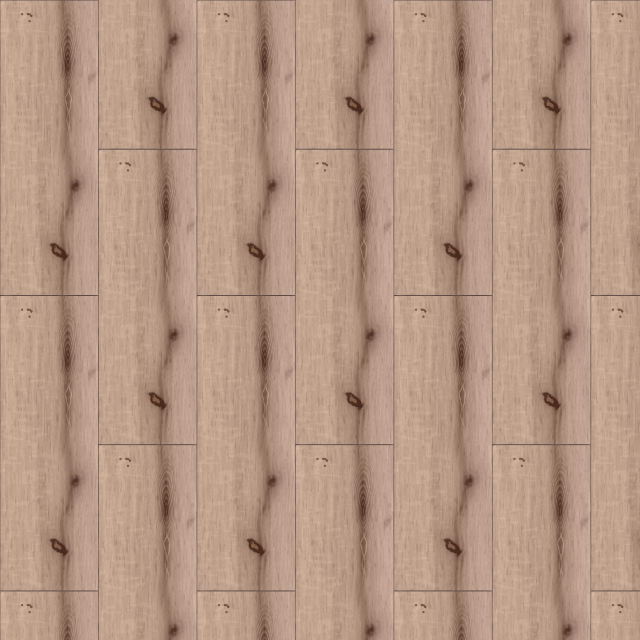
This texture is drawn by a WebGL 2 fragment shader. Its source:

```glsl
#version 300 es
precision highp float;
// Oak plank floor: half-staggered columns of one knotty board with a dark heart streak.
uniform vec2 u_resolution;
out vec4 fragColor;

const vec2 PLANKS = vec2(6.5, 2.166);     // boards across and down
const float ASPECT = 3.0;                 // board length over width
const float STAGGER = 0.505;              // shift of odd columns, in board lengths
const float JOINT_HALF = 0.0007;          // half joint width, in canvas units
const vec3 PALE_OAK = vec3(0.785, 0.665, 0.583);
const vec3 STAIN = vec3(1.0, 1.0, 0.94);  // colour removed per unit of darkness
const vec3 JOINT = vec3(0.33, 0.27, 0.25);
const vec3 KNOT_BROWN = vec3(0.50, 0.35, 0.26);
const vec2 HEART = vec2(0.69, 0.66);      // centre of the growth rings
const vec2 UPPER_KNOT = vec2(0.775, 1.88);
const vec2 LOWER_KNOT = vec2(0.595, 2.55);
const vec2 EDGE_KNOT = vec2(0.95, 0.77);

float hash(vec2 p) {
  vec3 q = fract(vec3(p.xyx) * 0.1031);
  q += dot(q, q.yzx + 33.33);
  return fract((q.x + q.y) * q.z);
}

float noise(vec2 p) {
  vec2 i = floor(p), f = fract(p);
  f = f * f * (3.0 - 2.0 * f);
  return mix(mix(hash(i), hash(i + vec2(1, 0)), f.x),
             mix(hash(i + vec2(0, 1)), hash(i + vec2(1, 1)), f.x), f.y);
}

float signedNoise(vec2 p) { return noise(p) - 0.5; }
float bump(float v) { return exp(-v * v); }
float bump(vec2 v) { return exp(-dot(v, v)); }

// Elliptic radius of a tilted knot, 1.0 on its rim.
float knotRadius(vec2 p, vec2 size, float tilt) {
  float c = cos(tilt), s = sin(tilt);
  p = mat2(c, -s, s, c) * p;
  return length(p / size) + 0.7 * signedNoise(p * 40.0 + 9.0);
}

// Centre line of the dark streak at distance y from the top of a board.
float streakCentre(float y) {
  return 0.65 + 0.04 * bump((y - 0.8) / 0.45) + 0.10 * bump((y - 1.85) / 0.28)
       + 0.02 * signedNoise(vec2(3.0, y * 5.0));
}

// Fibres, pores and cross flecks.
float grain(vec2 p) {
  float g = 0.045 * signedNoise(p * vec2(9.0, 0.8));
  g += 0.050 * signedNoise(p * vec2(27.0, 1.6) + 17.0);
  g += 0.055 * signedNoise(p * vec2(75.0, 7.0) + 41.0);
  g += 0.035 * signedNoise(p * vec2(90.0, 45.0) + 5.0);
  g += 0.050 * smoothstep(0.72, 0.95, noise(p * vec2(65.0, 13.0) + 71.0));
  float fleck = noise(p * vec2(11.0, 42.0) + 2.0 * noise(p * 6.0));
  return g - 0.03 * smoothstep(0.6, 0.9, fleck) * smoothstep(0.65, 0.45, p.x);
}

// Nested pale growth lines round the heart, over a dark core.
float growthRings(vec2 p) {
  vec2 d = p - HEART;
  float r = length(d * vec2(4.2, 1.0)) + 0.07 * signedNoise(p * vec2(16.0, 7.0));
  float line = 0.5 + 0.5 * cos(r * 100.0);
  float mask = bump((d + vec2(0.0, 0.14)) / vec2(0.10, 0.34));
  return mask * (0.05 - 0.11 * line * line) + 0.17 * bump(d / vec2(0.055, 0.17))
       + 0.09 * bump((d + vec2(0.0, 0.2)) / vec2(0.09, 0.32));
}

// Cracked pale veins inside a dark sheath.
float veins(vec2 p) {
  float dx = p.x - 0.69 - 0.04 * signedNoise(vec2(p.y * 9.0, 4.0));
  float gap = 0.035 * noise(vec2(p.y * 14.0, 8.0));
  float line = smoothstep(0.011, 0.002, abs(abs(dx) - gap));
  float span = smoothstep(0.78, 0.95, p.y) * smoothstep(1.5, 1.15, p.y);
  return span * (0.15 * bump(dx / 0.045) - 0.22 * line * noise(p * vec2(30.0, 18.0)));
}

vec3 board(vec2 p) {
  vec2 toUpper = p - UPPER_KNOT, toLower = p - LOWER_KNOT;
  vec2 flow = p;  // fibres bend round the knots
  flow.x -= 0.5 * toUpper.x * bump(toUpper / vec2(0.12, 0.2));
  flow.x -= 0.5 * toLower.x * bump(toLower / vec2(0.12, 0.2));
  flow.x += 0.025 * signedNoise(p * vec2(3.0, 2.5));

  float dx = flow.x - streakCentre(p.y);
  float fibre = noise(flow * vec2(38.0, 2.2) + 23.0);
  float dark = 0.018 + grain(flow) + 0.035 * bump((p.x - 0.49) / 0.13);
  dark += 0.075 * bump((dx - 0.02) / 0.14);
  dark += (0.03 + 0.17 * fibre) * bump(dx / 0.06) * (0.45 + 0.55 * smoothstep(1.0, 2.6, p.y));
  dark += 0.13 * bump(vec2(dx / 0.018, (p.y - 2.2) / 0.28)) * noise(p * vec2(20.0, 12.0));
  dark += growthRings(p) + veins(p);

  // Knots: dark rims, soft shadows, a brown eye in the lower one.
  float upper = knotRadius(toUpper, vec2(0.04, 0.055), 0.3);
  float lower = knotRadius(toLower, vec2(0.085, 0.036), 0.72);
  float edge = knotRadius(p - EDGE_KNOT, vec2(0.03, 0.07), 0.5);
  dark += 0.24 * bump(upper) + 0.06 * bump(upper / 2.4) + 0.10 * bump(edge);
  dark += 0.30 * bump((lower - 0.9) / 0.38) + 0.07 * bump(lower / 2.2);

  // Pin holes near the upper left corner.
  for (float i = 0.0; i < 5.0; i++) {
    vec2 hole = vec2(hash(vec2(i, 2.0)) * 0.32, hash(vec2(i, 7.0)) * 0.25);
    dark += 0.28 * smoothstep(0.018, 0.006, length(p - hole));
  }
  vec3 color = PALE_OAK - STAIN * clamp(dark, -0.05, 0.50);
  color.b += 0.018 * smoothstep(0.65, 0.9, p.x);
  return mix(color, KNOT_BROWN, 0.7 * smoothstep(0.65, 0.3, lower));
}

void main() {
  vec2 uv = gl_FragCoord.xy / u_resolution;
  vec2 cell = vec2(uv.x, 1.0 - uv.y) * PLANKS;
  cell.y -= STAGGER * mod(floor(cell.x), 2.0);
  vec2 local = fract(cell);
  vec2 p = local * vec2(1.0, ASPECT);

  // Thin worn joints between boards.
  vec2 gap = min(local, 1.0 - local) / PLANKS;
  vec2 joint = clamp((JOINT_HALF - gap) * u_resolution + 0.5, 0.0, 1.0);
  joint *= vec2(0.5 + 0.3 * noise(vec2(p.y * 14.0, 1.0)), 0.75 + 0.3 * noise(vec2(p.x * 14.0, 1.0)));
  fragColor = vec4(mix(board(p), JOINT, min(max(joint.x, joint.y), 1.0)), 1.0);
}
```
